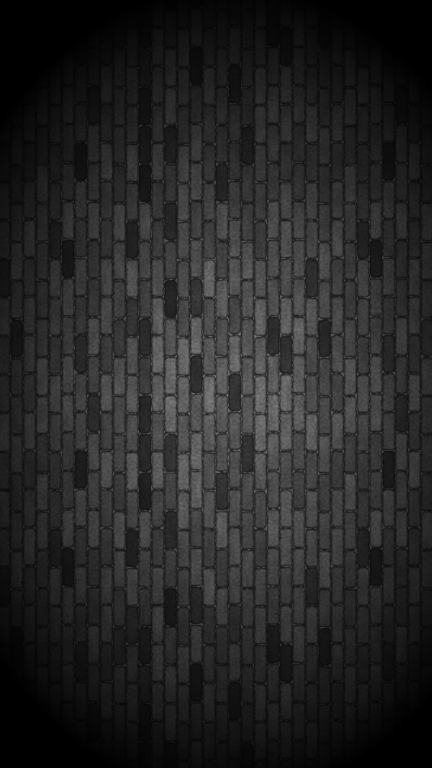
Write a WebGL 2 fragment shader that draws this texture.

```glsl
#version 300 es
precision highp float;
// Upright grey bricks in staggered columns, lit from the middle and fading to black.

uniform vec2 u_resolution;
out vec4 fragColor;

const vec2 BRICK_COUNT = vec2(33.67, 19.93);  // bricks across and down the canvas
const vec2 GRID_SHIFT = vec2(0.197, 0.79);
const vec2 TILE = vec2(24.0, 8.0);            // bricks before the tones repeat
const vec2 BRICK_SIZE = vec2(1.0, 3.0);       // in column widths
const float STAGGER = 0.53;                   // offset of every other column
const vec2 LIGHT_CENTER = vec2(0.53, 0.49);
const vec3 BRICK_COLOR = vec3(0.45);
const vec3 SEAM_COLOR = vec3(0.20);
const vec3 GRIT_COLOR = vec3(0.50);

float hash(vec2 p, float seed) {
  vec3 q = fract(vec3(p.xyx + seed) * vec3(0.1031, 0.1030, 0.0973));
  q += dot(q, q.yzx + 33.33);
  return fract((q.x + q.y) * q.z);
}

vec2 gradient(vec2 cell) {
  float angle = 6.2832 * hash(cell, 7.0);
  return vec2(cos(angle), sin(angle));
}

// Gradient noise, roughly -0.7 to 0.7
float gradientNoise(vec2 p) {
  vec2 i = floor(p), f = fract(p);
  vec2 u = f * f * f * (f * (f * 6.0 - 15.0) + 10.0);
  vec2 e = vec2(0.0, 1.0);
  float low = mix(dot(gradient(i), f), dot(gradient(i + e.yx), f - e.yx), u.x);
  float high = mix(dot(gradient(i + e), f - e), dot(gradient(i + 1.0), f - 1.0), u.x);
  return mix(low, high, u.y);
}

float roundedBox(vec2 p, vec2 halfSize, float radius) {
  vec2 q = abs(p) - halfSize + radius;
  return length(max(q, 0.0)) + min(max(q.x, q.y), 0.0) - radius;
}

// Elliptical pool of light
float vignette(vec2 uv, vec2 center) {
  vec2 q = (uv - center) * vec2(1.5, 2.0);
  float d = sqrt(dot(q, q) + 0.006);
  return pow(max(1.06 - d, 0.0), 0.85);
}

vec3 brickwork(vec2 grid, float pixel) {
  // Stagger every other column, with a slight jitter
  float column = floor(grid.x);
  float tileColumn = mod(column, TILE.x);
  grid.y += STAGGER * mod(column, 2.0) + 0.08 * (hash(vec2(tileColumn, 3.0), 11.0) - 0.5);
  vec2 id = mod(floor(grid), TILE);
  vec2 local = (fract(grid) - 0.5) * BRICK_SIZE;
  vec2 surface = grid * BRICK_SIZE;

  // Tone of each brick, with a scattering of dark ones
  float isDark = step(0.87, hash(id, 1.0));
  float tone = mix(0.74, 1.06, hash(id, 23.0));
  tone *= mix(1.0, mix(0.46, 0.68, hash(id, 41.0)), isDark);

  // Worn outline
  float wobble = 0.06 * gradientNoise(surface * 2.3) + 0.05 * gradientNoise(surface * 4.1 + 9.0);
  float radius = mix(0.16, 0.30, hash(id, 57.0)) + 0.10 * isDark;
  float d = roundedBox(local, vec2(0.452, 1.43), radius) + wobble;
  float body = 1.0 - smoothstep(-0.5 * pixel, 0.5 * pixel, d);

  // Fine grain and soft stains on the face
  float grain = 0.22 * gradientNoise(surface * 4.7 + 31.0);
  float stain = 0.18 * gradientNoise(surface * vec2(1.3, 0.7) + 5.0);
  vec3 face = BRICK_COLOR * tone * (1.0 + grain + stain);

  // Pale grit gathers in the open corners and end joints
  float speck = smoothstep(-0.30, 0.40, gradientNoise(surface * 3.7 + 17.0));
  float opening = smoothstep(0.0, 0.09, d);
  vec3 mortar = mix(SEAM_COLOR, GRIT_COLOR, speck * mix(0.35, 0.95, opening));

  // Soft shadow line just inside the edge
  float shadow = 1.0 - smoothstep(0.01, 0.04 + pixel, abs(d + 0.02));
  return mix(mortar, face, body) * (1.0 - 0.27 * shadow);
}

void main() {
  vec2 uv = gl_FragCoord.xy / u_resolution;
  float pixel = BRICK_COUNT.x / u_resolution.x;
  vec3 color = brickwork(uv * BRICK_COUNT + GRID_SHIFT, pixel);
  fragColor = vec4(color * vignette(uv, LIGHT_CENTER), 1.0);
}
```
